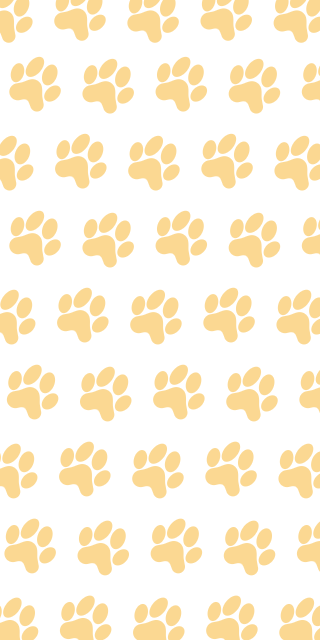
Give the GLSL for this pattern, as a Shadertoy shader.

```glsl
// Staggered rows of tilted golden paw prints on white
#define CANVAS_WIDTH 384.0              // design units across the canvas
#define PITCH vec2(87.75, 92.36)        // spacing of columns and rows
#define FIRST_ROW_Y 10.1                // row zero, measured down from the top
#define FIRST_ROW_DROP 7.4              // extra drop of the top row
#define EVEN_ROW_X 11.25
#define ODD_ROW_X 38.75
#define ROW_DRIFT 3.4                   // sideways wander of the rows
#define STAGGER 1.2                     // up and down step between neighbours
#define PAW_COLOR vec3(0.984, 0.847, 0.573)
#define PAPER_COLOR vec3(1.0)

const float PI = 3.14159265;

float smoothUnion(float a, float b, float k) {
    float h = max(k - abs(a - b), 0.0) / k;
    return min(a, b) - 0.25 * k * h * h;
}

// Ellipse with its long axis leaning right of vertical by tilt degrees
float toe(vec2 p, vec2 center, vec2 radii, float tilt) {
    float a = radians(tilt), c = cos(a), s = sin(a);
    p -= center;
    vec2 q = vec2(c * p.x - s * p.y, s * p.x + c * p.y) / radii;
    float k = length(q);
    return k * (k - 1.0) / max(length(q / radii), 1e-4);
}

// Capsule whose radius changes from ra to rb
float taperedCapsule(vec2 p, vec2 a, vec2 b, float ra, float rb) {
    vec2 ab = b - a;
    float h = clamp(dot(p - a, ab) / dot(ab, ab), 0.0, 1.0);
    return length(p - a - ab * h) - mix(ra, rb, h);
}

float paw(vec2 p) {
    // Three-lobed pad
    vec2 crown = vec2(-2.7, -5.3);
    float leftLobe = taperedCapsule(p, vec2(-20.3, -8.9), crown, 10.2, 10.0);
    float heel = taperedCapsule(p, crown, vec2(2.6, -24.5), 10.0, 8.1);
    float d = smoothUnion(leftLobe, heel, 6.0);

    // Four toes, left to right
    d = min(d, toe(p, vec2(-20.7, 14.0), vec2(7.7, 11.7), 17.0));
    d = min(d, toe(p, vec2(0.2, 21.0), vec2(8.3, 14.1), 40.0));
    d = min(d, toe(p, vec2(18.0, 11.3), vec2(8.6, 13.0), 22.0));
    return min(d, toe(p, vec2(21.3, -11.0), vec2(7.8, 11.5), 47.0));
}

void mainImage(out vec4 fragColor, in vec2 fragCoord) {
    float pixel = CANVAS_WIDTH / iResolution.x;
    vec2 p = vec2(fragCoord.x, iResolution.y - fragCoord.y) * pixel;

    // Row placement, with a slow drift that differs for odd and even rows
    float row = floor((p.y - FIRST_ROW_Y) / PITCH.y + 0.5);
    bool odd = mod(row, 2.0) > 0.5;
    float drift = odd ? cos(PI * (row - 2.0) / 6.0) : -cos(PI * row / 8.0);
    float startX = (odd ? ODD_ROW_X : EVEN_ROW_X) + ROW_DRIFT * drift;

    // Column placement, alternate prints stepping up and down
    float column = floor((p.x - startX) / PITCH.x + 0.5);
    float stepSign = 1.0 - 2.0 * mod(row + column, 2.0);
    vec2 center = vec2(startX, FIRST_ROW_Y) + PITCH * vec2(column, row);
    center.y += STAGGER * stepSign + (row < 0.5 ? FIRST_ROW_DROP : 0.0);

    float d = paw(vec2(p.x - center.x, center.y - p.y));
    float coverage = clamp(0.5 - d / pixel, 0.0, 1.0);
    fragColor = vec4(mix(PAPER_COLOR, PAW_COLOR, coverage), 1.0);
}
```
